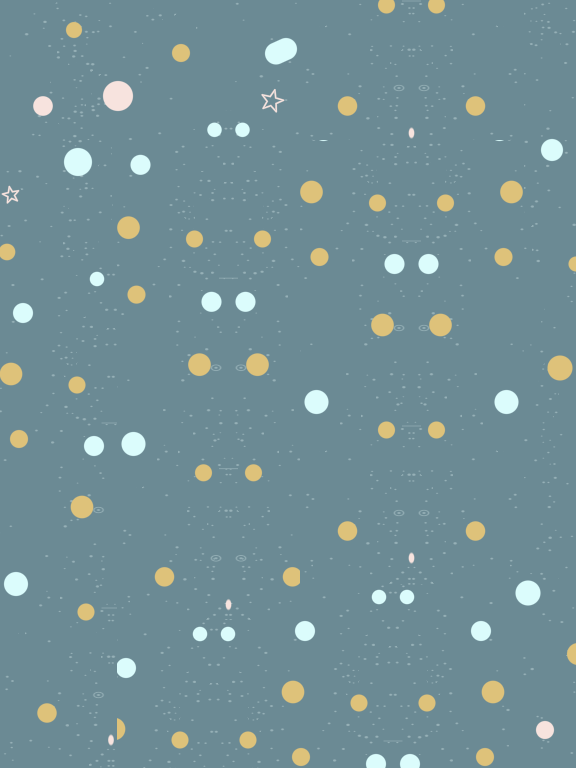
Give the GLSL for this pattern, as a Shadertoy shader.

```glsl
const vec2 CANVAS = vec2(576.0, 768.0);   // design units, y pointing down
const vec3 SLATE = vec3(0.42, 0.54, 0.58);
const vec3 GOLD = vec3(0.87, 0.76, 0.48);
const vec3 ICE = vec3(0.86, 0.99, 0.99);
const vec3 PINK = vec3(0.97, 0.89, 0.87);
const vec3 SPECK = vec3(0.63, 0.73, 0.75);
const float SPECK_CELL = 6.0;
const float STAR_LINE = 0.85;
const float TAU = 6.2831853;

// Mirrored motif rows: offset from axis, height, radius, colour index
const int ROWS = 11;
const vec4 ROW[ROWS] = vec4[](
    vec4(14, -106, 7.2, 1), vec4(88, -72, 10, 1), vec4(100, -11, 11.3, 0),
    vec4(34, 0, 8.5, 0), vec4(92, 54, 9, 0), vec4(17, 61, 10, 1),
    vec4(29, 122, 11.3, 0), vec4(95, 199, 12, 1), vec4(25, 227, 8.5, 0),
    vec4(64, 328, 9.7, 0), vec4(0, 355, 2.8, 2));

// Motif placements: axis, origin height, vertical stretch; and clip panels
const int MOTIFS = 6;
const vec3 PLACE[MOTIFS] = vec3[](
    vec3(411.5, -222, 1), vec3(411.5, 203, 1), vec3(393, 703, 1),
    vec3(228.5, 239, 1.03), vec3(214, 740, 1), vec3(111, 385, 1));
const vec4 PANEL[MOTIFS] = vec4[](
    vec4(300, 0, 524, 140), vec4(300, 140, 524, 585), vec4(280, 585, 506, 768),
    vec4(112, 110, 300, 620), vec4(100, 620, 280, 768), vec4(0, 265, 117, 768));

// Unpaired dots: centre, radius, colour index
const int LOOSE = 12;
const vec4 DOT[LOOSE] = vec4[](
    vec4(74, 30, 8, 0), vec4(181, 53, 9, 0), vec4(43, 106, 9.8, 2),
    vec4(118, 96, 15, 2), vec4(78, 162, 14, 1), vec4(7, 252, 8.3, 0),
    vec4(552, 150, 11, 1), vec4(576, 264, 7.5, 0), vec4(560, 368, 12.5, 0),
    vec4(528, 593, 12.5, 1), vec4(578, 654, 11, 0), vec4(545, 730, 9, 2));

float hash(vec2 p) {
    vec3 q = fract(p.xyx * vec3(0.1031, 0.103, 0.0973));
    q += dot(q, q.yzx + 33.33);
    return fract((q.x + q.y) * q.z);
}

float noise(vec2 p) {
    vec2 i = floor(p), f = fract(p);
    f *= f * (3.0 - 2.0 * f);
    return mix(mix(hash(i), hash(i + vec2(1, 0)), f.x),
               mix(hash(i + vec2(0, 1)), hash(i + 1.0), f.x), f.y);
}

float bump(vec2 p, vec2 size) { p /= size; return exp(-dot(p, p)); }

float segment(vec2 p, vec2 a, vec2 b) {
    vec2 d = b - a;
    return length(p - a - d * clamp(dot(p - a, d) / dot(d, d), 0.0, 1.0));
}

float starOutline(vec2 p, float radius, float turn) {
    float a = mod(atan(p.x, -p.y) + turn + TAU * 0.1, TAU * 0.2) - TAU * 0.1;
    vec2 q = length(p) * vec2(cos(a), abs(sin(a)));
    vec2 inner = 0.42 * radius * vec2(cos(TAU * 0.1), sin(TAU * 0.1));
    return segment(q, vec2(radius, 0), inner) - STAR_LINE;
}

float specks(vec2 p, float chance) {
    vec2 cell = floor(p / SPECK_CELL);
    vec2 jitter = 0.25 + 0.5 * vec2(hash(cell + 17.0), hash(cell + 53.0));
    float size = mix(0.4, 1.25, hash(cell + 91.0));
    float d = length((p - (cell + jitter) * SPECK_CELL) * vec2(0.75, 1.1)) - size;
    return hash(cell + 211.0) < chance ? d : 1e3;
}

// Worn loops and short dashes beside the axis
float wornMarks(vec2 q) {
    float d = 1e3;
    for (int i = 0; i < 2; i++) {
        vec2 e = q - vec2(12.5, i == 0 ? 125.0 : 310.0);
        float r = length(e * vec2(0.65, 1.1));
        d = min(d, min(abs(r - 3.0) - 0.4, r - 1.0));
        float y = i == 0 ? 38.0 : 223.0;
        d = min(d, segment(q, vec2(0, y), vec2(9, y)) - 0.35);
    }
    return d;
}

vec3 dotColour(float index) {
    return index < 0.5 ? GOLD : index < 1.5 ? ICE : PINK;
}

void mainImage(out vec4 fragColor, in vec2 fragCoord) {
    vec2 p = fragCoord / iResolution.xy;
    p = vec2(p.x, 1.0 - p.y) * CANVAS;
    float soft = 0.75 * CANVAS.x / iResolution.x;

    // Fold space around the axis of the panel under this point
    int motif = -1;
    vec2 q = p;
    for (int i = 0; i < MOTIFS; i++) {
        vec4 box = PANEL[i];
        if (all(greaterThanEqual(p, box.xy)) && all(lessThan(p, box.zw))) {
            motif = i;
            q = vec2(abs(p.x - PLACE[i].x), p.y - PLACE[i].y);
        }
    }

    // Speckled wear, mirrored with the motif
    float chance = motif < 0
        ? 0.06 + 0.4 * bump(p - vec2(80, 120), vec2(18, 130))
               + 0.5 * bump(p - vec2(542, 22), vec2(18, 28))
               + 0.25 * bump(p - vec2(550, 440), vec2(9, 110))
        : 0.05 + 0.25 * bump(q, vec2(38, 1e4)) + 0.6 * bump(q - vec2(42, -23), vec2(8, 14));
    float wear = specks(q + 600.0, chance * (0.35 + 1.1 * noise(q / 26.0 + 40.0)));
    if (motif >= 0) wear = min(wear, wornMarks(vec2(q.x, q.y / PLACE[motif].z)));
    vec3 colour = mix(SLATE, SPECK, 0.8 * smoothstep(soft, -soft, wear));

    // Paired dots
    if (motif >= 0) for (int i = 0; i < ROWS; i++) {
        vec4 row = ROW[i];
        vec2 e = q - vec2(row.x, row.y * PLACE[motif].z);
        if (row.w > 1.5) e.y *= 0.55;
        colour = mix(colour, dotColour(row.w), smoothstep(soft, -soft, length(e) - row.z));
    }

    // Loose dots
    for (int i = 0; i < LOOSE; i++) {
        float d = length(p - DOT[i].xy) - DOT[i].z;
        colour = mix(colour, dotColour(DOT[i].w), smoothstep(soft, -soft, d));
    }

    // Pill and hand-drawn stars
    float pill = segment(p, vec2(276, 53.5), vec2(286, 49)) - 11.0;
    colour = mix(colour, ICE, smoothstep(soft, -soft, pill));
    float stars = min(starOutline(p - vec2(272, 101), 11.5, -0.25),
                      starOutline(p - vec2(11, 195), 8.5, 0.2));
    colour = mix(colour, PINK, smoothstep(soft, -soft, stars));

    fragColor = vec4(colour, 1.0);
}
```
